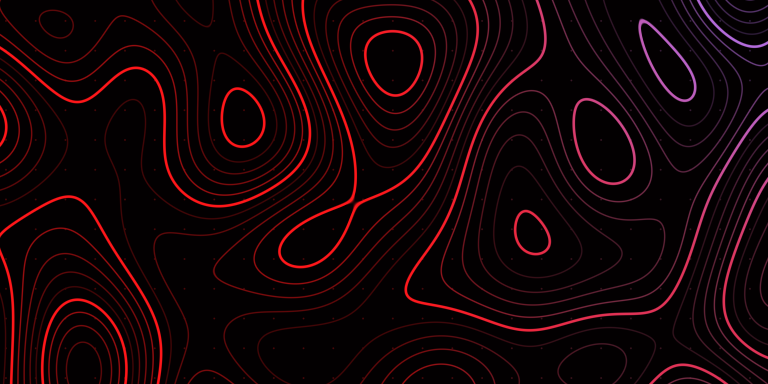
A WebGL 2 fragment shader for this pattern:

```glsl
#version 300 es
precision highp float;

uniform vec2 u_resolution;
out vec4 fragColor;

// Colours
const vec3 BACKGROUND = vec3(0.010, 0.000, 0.005);
const vec3 RED = vec3(1.00, 0.09, 0.10);
const vec3 PINK = vec3(0.88, 0.20, 0.34);
const vec3 VIOLET = vec3(0.70, 0.42, 0.86);
const vec3 MAUVE = vec3(0.66, 0.34, 0.50);

// Terrain: wave numbers are in radians per canvas height
const int WAVE_COUNT = 14;
const float LOWEST_WAVE = 4.5;
const float HIGHEST_WAVE = 16.0;
const float RELIEF = 3.1;
const float GOLDEN_ANGLE = 2.39996;
const float TAU = 6.28319;
const float SEED = 3.7;

// Contours: widths are in canvas heights
const float LEVEL_STEP = 0.30;
const float LEVELS_PER_MAJOR = 5.0;
const float MAJOR_HALF_WIDTH = 0.0034;
const float MINOR_HALF_WIDTH = 0.0018;
const float MINOR_DIMMEST = 0.26;
const float MINOR_BRIGHTEST = 0.60;
const float MIN_SLOPE = 1.5;

// Dot grid
const float DOT_SPACING = 0.0775;
const float DOT_RADIUS = 0.0022;
const float DOT_BRIGHTNESS = 0.30;

float hash(float n) {
    return fract(sin(n * 127.1 + SEED) * 4375.85);
}

// Layered sines; returns height in x and its gradient in yz
vec3 terrain(vec2 p) {
    vec3 sum = vec3(0.0);
    for (int i = 0; i < WAVE_COUNT; i++) {
        float n = float(i);
        float angle = n * GOLDEN_ANGLE + 0.5 * hash(n + 40.0);
        float waveNumber = mix(LOWEST_WAVE, HIGHEST_WAVE, (n + 0.5) / float(WAVE_COUNT));
        vec2 wave = waveNumber * vec2(cos(angle), sin(angle));
        float phase = dot(wave, p) + TAU * hash(n);
        sum += RELIEF / waveNumber * vec3(sin(phase), wave * cos(phase));
    }
    return sum;
}

// Coverage of a shape edge, smoothed over one pixel
float coverage(float dist, float halfWidth, float pixel) {
    return 1.0 - smoothstep(halfWidth - 0.75 * pixel, halfWidth + 0.75 * pixel, dist);
}

void main() {
    vec2 p = gl_FragCoord.xy / u_resolution.y;
    float aspect = u_resolution.x / u_resolution.y;
    float pixel = 1.0 / u_resolution.y;

    // Red on the left, pink on the right, violet in the top right corner
    float pinkness = smoothstep(0.45, 0.80, p.x / aspect + 0.12 * (p.y - 0.5));
    float violetness = 1.0 - smoothstep(0.10, 0.80, distance(p, vec2(aspect, 1.0)));
    vec3 majorTint = mix(mix(RED, PINK, pinkness), VIOLET, violetness);
    vec3 minorTint = mix(majorTint, MAUVE, 0.55 * pinkness * (1.0 - violetness));

    // Distance to the nearest contour line
    vec3 ground = terrain(p);
    float level = round(ground.x / LEVEL_STEP);
    float slope = max(length(ground.yz), MIN_SLOPE);
    float lineDistance = abs(ground.x - level * LEVEL_STEP) / slope;

    // Every few levels a bold line, thin ones brightening in between
    float rank = mod(level + 1.0, LEVELS_PER_MAJOR);
    bool isMajor = rank < 0.5;
    float halfWidth = isMajor ? MAJOR_HALF_WIDTH : MINOR_HALF_WIDTH;
    float minorRamp = (rank - 1.0) / (LEVELS_PER_MAJOR - 2.0);
    float brightness = isMajor ? 1.0 : mix(MINOR_DIMMEST, MINOR_BRIGHTEST, minorRamp);
    vec3 lineColour = (isMajor ? majorTint : minorTint) * brightness;

    // Faint dots under the lines
    vec2 cell = (fract(p / DOT_SPACING + 0.3) - 0.5) * DOT_SPACING;
    float dotMask = coverage(length(cell), DOT_RADIUS, pixel);
    vec3 colour = mix(BACKGROUND, minorTint * DOT_BRIGHTNESS, dotMask);

    colour = mix(colour, lineColour, coverage(lineDistance, halfWidth, pixel));
    fragColor = vec4(colour, 1.0);
}
```
